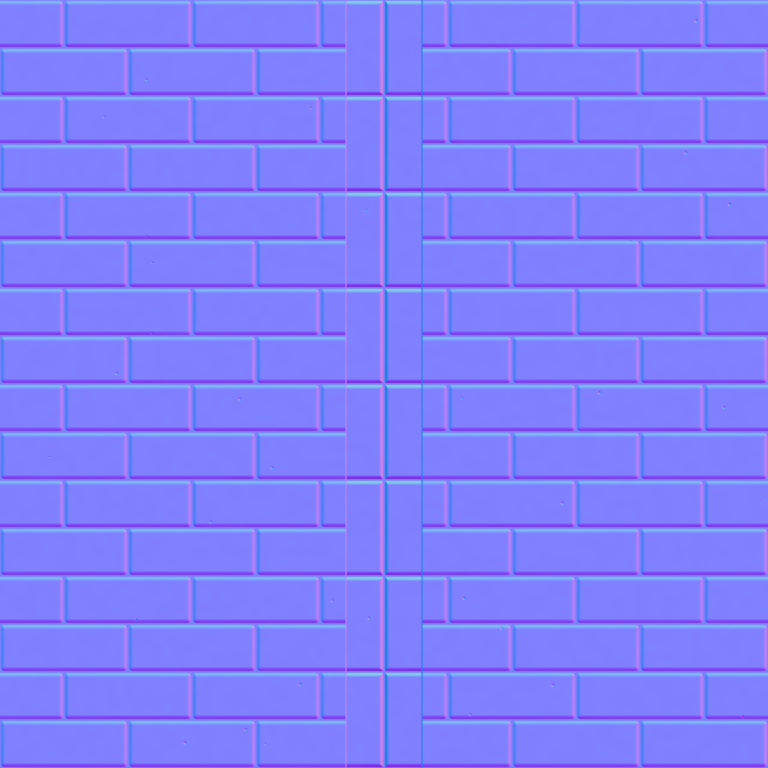
Give the GLSL for this texture map, as a Shadertoy shader.

```glsl
// Tangent-space normal map of a running-bond brick wall with a central tiled pillar strip.

const vec2 BRICK_COUNT = vec2(6.0, 16.0);
const vec2 PANEL_COUNT = vec2(4.0, 8.0);   // only the joint at x = 0.5 is visible
const float STRIP_HALF_WIDTH = 0.0495;
const float SEAM_WIDTH = 0.0014;

vec2 hash2(vec2 cell) {
    uvec2 n = uvec2(cell) * uvec2(1597u, 3812u) + uvec2(71u, 913u);
    uint h = (n.x ^ (n.y * 2749u)) * 74747u;
    h = (h ^ (h >> 15)) * 29573u;
    h ^= h >> 13;
    return vec2(h & 1023u, (h >> 10) & 1023u) / 1023.0;
}

// Gradient noise that wraps after a whole number of cells
float cornerGradient(vec2 cell, vec2 offset, float period) {
    float angle = 6.2832 * hash2(mod(cell, period)).x;
    return dot(vec2(cos(angle), sin(angle)), offset);
}

float wrappedNoise(vec2 uv, float period) {
    vec2 cell = floor(uv * period);
    vec2 f = fract(uv * period);
    vec2 w = f * f * f * (f * (f * 6.0 - 15.0) + 10.0);
    vec2 e = vec2(1.0, 0.0);
    float low = mix(cornerGradient(cell, f, period),
                    cornerGradient(cell + e.xy, f - e.xy, period), w.x);
    float high = mix(cornerGradient(cell + e.yx, f - e.yx, period),
                     cornerGradient(cell + e.xx, f - e.xx, period), w.x);
    return mix(low, high, w.y);
}

// Outward tilt along the rounded rim of each tile; odd rows move by rowShift
vec2 tileBevel(vec2 uv, vec2 count, float rowShift, float radius, float rim) {
    vec2 grid = uv * count;
    grid.x += rowShift * mod(floor(grid.y), 2.0);
    vec2 p = (fract(grid) - 0.5) / count;
    vec2 q = abs(p) - 0.5 / count + radius;
    float depth = radius - length(max(q, 0.0)) - min(max(q.x, q.y), 0.0);
    vec2 axis = q.x > q.y ? vec2(1.0, 0.0) : vec2(0.0, 1.0);
    vec2 outward = min(q.x, q.y) > 0.0 ? normalize(q) : axis;
    float peak = rim * 0.33;
    float slope = smoothstep(0.0, peak, depth) * (1.0 - smoothstep(peak, rim, depth));
    return sign(p) * outward * slope;
}

// Separate strengths for right/top (positive) and left/bottom (negative) rims
vec2 scaleTilt(vec2 tilt, vec2 positive, vec2 negative) {
    return max(tilt, 0.0) * positive + min(tilt, 0.0) * negative;
}

// Box-filtered coverage of a thin line
float lineCoverage(float d, float width, float pixel) {
    float covered = min(d + 0.5 * width, 0.5 * pixel) - max(d - 0.5 * width, -0.5 * pixel);
    return clamp(covered / pixel, 0.0, 1.0);
}

// Sparse tiny pits, at most one per cell
vec2 pitTilt(vec2 uv, float cells, float density) {
    vec2 cell = floor(uv * cells);
    vec2 chance = hash2(cell + 131.0);
    vec2 center = (cell + 0.2 + 0.6 * hash2(cell + 57.0)) / cells;
    float radius = mix(0.0009, 0.0018, chance.y);
    vec2 offset = (uv - center) / radius;
    return -offset * exp(-dot(offset, offset)) * step(chance.x, density);
}

void mainImage(out vec4 fragColor, in vec2 fragCoord) {
    vec2 uv = fragCoord / iResolution.xy;
    float pixel = 1.0 / iResolution.x;
    float fromCenter = uv.x - 0.5;

    // Brick courses
    vec2 bricks = tileBevel(uv, BRICK_COUNT, 0.5, 0.0055, 0.0076);
    bricks = scaleTilt(bricks, vec2(0.42, 0.44), vec2(0.42, 0.56));

    // Pillar panels with a harder edge
    vec2 panels = tileBevel(uv, PANEL_COUNT, 0.0, 0.0035, 0.0074);
    panels = scaleTilt(panels, vec2(0.62, 0.64), vec2(0.74, 0.68));
    float strip = clamp((STRIP_HALF_WIDTH - abs(fromCenter)) / pixel + 0.5, 0.0, 1.0);
    vec2 tilt = mix(bricks, panels, strip);

    // Slight unevenness of the rims and faces
    tilt *= 1.0 + 0.12 * wrappedNoise(uv, 24.0);
    tilt += 0.008 * vec2(wrappedNoise(uv, 40.0), wrappedNoise(uv.yx, 40.0));

    // Scattered pits
    tilt += 0.8 * pitTilt(uv, 24.0, 0.06);

    // Thin seams on both sides of the pillar
    float leftSeam = lineCoverage(fromCenter + STRIP_HALF_WIDTH, SEAM_WIDTH, pixel);
    float rightSeam = lineCoverage(fromCenter - STRIP_HALF_WIDTH, SEAM_WIDTH, pixel);
    tilt = mix(tilt, vec2(0.52, 0.0), leftSeam);
    tilt = mix(tilt, vec2(-0.75, 0.0), rightSeam);

    // Encode the unit normal as colour
    vec3 normal = vec3(tilt, sqrt(max(1.0 - dot(tilt, tilt), 0.0)));
    fragColor = vec4(0.5 + 0.5 * normal + vec3(0.002, 0.004, 0.0), 1.0);
}
```
